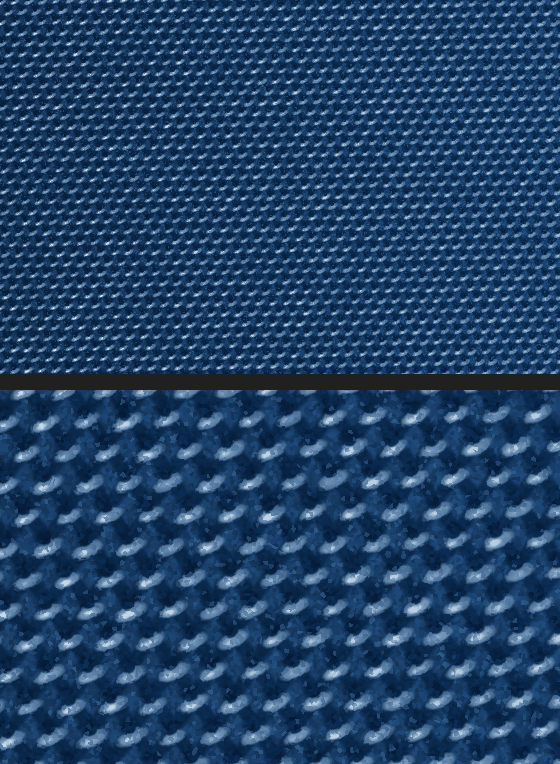
Top, the full canvas; bottom, a detail of the centre.
Write a Shadertoy shader that draws this texture.

```glsl
// Blue woven mesh: staggered rows of slanted glossy beads over dark pits, with grainy glints.

const float ROWS = 35.5;                    // repeats down
const float COLUMNS = 41.0;                 // repeats across
const float TILT = 0.018;                   // rotation of the weave, radians
const vec2 PHASE = vec2(0.35, 0.26);        // shift of the weave, in repeats
const vec2 BEAD_AXES = vec2(0.46, 0.215);   // half sizes, in row heights
const float BEAD_ANGLE = 0.43;
const vec2 PIT_CENTER = vec2(-0.12, 0.35);
const float PIT_RADIUS = 0.27;
const vec2 STRAND_CENTER = vec2(0.0, -0.76);
const vec2 STRAND_AXES = vec2(0.50, 0.62);
const float JITTER = 0.09;
const float GRAIN_SCALE = 8.0;              // grains per row height

const vec3 SHADOW = vec3(0.015, 0.105, 0.225);
const vec3 NAVY = vec3(0.04, 0.16, 0.30);
const vec3 BLUE = vec3(0.10, 0.25, 0.42);
const vec3 STEEL = vec3(0.25, 0.40, 0.56);
const vec3 SKY = vec3(0.52, 0.65, 0.78);
const vec3 ICE = vec3(0.85, 0.90, 0.94);

float hash(vec2 p) {
    vec3 q = fract(vec3(p.xyx) * 0.1031);
    q += dot(q, q.yzx + 33.33);
    return fract((q.x + q.y) * q.z);
}

vec2 rotate(vec2 p, float a) {
    float c = cos(a), s = sin(a);
    return vec2(c * p.x + s * p.y, c * p.y - s * p.x);
}

// Cellular noise: random tone of the nearest grain
float grainTone(vec2 p) {
    vec2 cell = floor(p);
    float nearest = 9.0, tone = 0.0;
    for (int y = -1; y <= 1; y++)
    for (int x = -1; x <= 1; x++) {
        vec2 id = cell + vec2(x, y);
        vec2 site = id + vec2(hash(id + 7.0), hash(id + 51.0));
        float d = length(p - site);
        if (d < nearest) {
            nearest = d;
            tone = hash(id + 113.0);
        }
    }
    return tone;
}

// Signed distance to a slanted bead, notched by the pit above it
float beadDistance(vec2 p, vec2 axes) {
    float oval = (length(rotate(p, BEAD_ANGLE) / axes) - 1.0) * axes.y;
    return max(oval, PIT_RADIUS - length(p - PIT_CENTER));
}

void mainImage(out vec4 fragColor, in vec2 fragCoord) {
    vec2 uv = fragCoord / iResolution.xy;
    float aspect = iResolution.x / iResolution.y;
    float pitch = ROWS * aspect / COLUMNS;  // column spacing in row heights
    float soft = max(0.045, 0.6 * ROWS / iResolution.y);

    // Weave space: one unit is one row height
    vec2 p = rotate((uv - 0.5) * vec2(aspect, 1.0), TILT) * ROWS;
    p += 0.5 * ROWS * vec2(aspect, 1.0) - PHASE * vec2(pitch, 1.0);
    float grain = grainTone(p * GRAIN_SCALE);
    float baseRow = floor(p.y);

    // Gather beads, pits and strands of the nearby staggered rows
    float bead = 0.0, pit = 0.0, strand = 0.0, gloss = 0.0;
    for (int j = -1; j <= 2; j++) {
        float row = baseRow + float(j);
        float stagger = 0.5 * mod(row, 2.0);
        float column = floor(p.x / pitch - stagger);
        vec2 id = vec2(column, row) + 200.0;
        vec2 center = vec2((column + stagger + 0.5) * pitch, row + 0.5);
        vec2 q = p - center;
        vec2 wobble = (vec2(hash(id), hash(id + 31.0)) - 0.5) * JITTER;
        vec2 axes = BEAD_AXES * (0.88 + 0.22 * hash(id + 67.0));
        axes.y *= mix(0.90, 1.08, uv.x);

        float d = beadDistance(q - wobble, axes) + (grain - 0.5) * 0.07;
        float cover = 1.0 - smoothstep(-soft, soft, d);
        if (cover > bead) {
            bead = cover;
            // Shine gathers along the lower left rim
            vec2 r = rotate(q - wobble, BEAD_ANGLE) / axes;
            float rim = exp(-2.2 * dot(r - vec2(-0.3, -0.15), r - vec2(-0.3, -0.15)));
            gloss = rim * (0.7 + 0.6 * hash(id + 91.0));
        }
        float pitGap = length((q - PIT_CENTER) * vec2(0.85, 1.0)) - PIT_RADIUS;
        pit = max(pit, 1.0 - smoothstep(-0.12, 0.10, pitGap));
        vec2 s = abs(q - STRAND_CENTER) / STRAND_AXES;
        strand = max(strand, 1.0 - smoothstep(0.65, 1.1, s.x + s.y));
    }

    // Ground: strands between dark pits, lighter towards the right
    vec3 color = mix(NAVY, BLUE, strand * (0.75 + 0.4 * grain));
    color = mix(color, mix(SHADOW, NAVY, grain), 0.8 * pit);
    color *= mix(0.90, 1.10, uv.x) * (0.88 + 0.24 * grain);
    color = mix(color, STEEL, 0.45 * smoothstep(0.93, 0.98, grain));

    // Beads: grainy sheen, whiter glints towards the left
    float sheen = clamp(0.15 + 0.55 * gloss + 0.65 * (grain - 0.3), 0.0, 1.0);
    vec3 beadColor = mix(STEEL, SKY, sheen);
    float glint = smoothstep(0.62, 1.15, gloss * (0.65 + 0.6 * grain));
    beadColor = mix(beadColor, ICE, glint * mix(1.0, 0.4, uv.x));
    color = mix(color, beadColor, bead);

    fragColor = vec4(color, 1.0);
}
```
